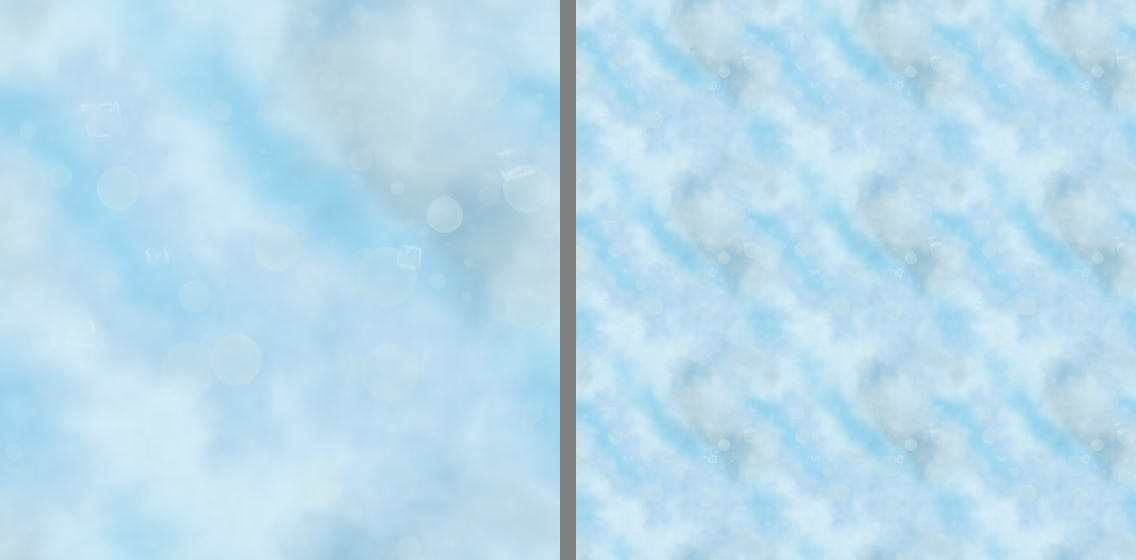
Left: one tile. Right: repeated 3 by 3.
This background is drawn by a three.js fragment shader. Its source:

```glsl
// Draws a soft pale blue sky haze with grey veils, faint bokeh discs and glassy shards; tiles on all sides.
#define SKY vec3(0.718, 0.852, 0.937)
#define LIGHT vec3(0.815, 0.918, 0.962)
#define CYAN vec3(0.600, 0.832, 0.930)
#define WARM_GREY vec3(0.722, 0.823, 0.862)
#define SLATE vec3(0.575, 0.742, 0.820)
#define BOKEH_TINT vec3(0.805, 0.895, 0.910)
#define GLOW_TINT vec3(0.850, 0.920, 0.958)
#define WARP 0.20
#define BOKEH_ALPHA 0.50
#define SHARD_ALPHA 0.42
#define MOTTLE 0.030
#define TAU 6.28319

varying vec2 vUv;

float hash(vec2 p) {
  return fract(sin(dot(p, vec2(127.1, 311.7))) * 43758.5453);
}

// Value noise that wraps after a whole number of cells
float noise(vec2 p, vec2 period, float seed) {
  vec2 cell = floor(p);
  vec2 f = p - cell;
  f = f * f * f * (f * (f * 6.0 - 15.0) + 10.0);
  vec2 a = mod(cell, period) + seed;
  vec2 b = mod(cell + 1.0, period) + seed;
  return mix(mix(hash(a), hash(vec2(b.x, a.y)), f.x),
             mix(hash(vec2(a.x, b.y)), hash(b), f.x), f.y);
}

float cloud(vec2 uv, float cells, float seed) {
  float sum = 0.0;
  float weight = 0.54;
  for (int i = 0; i < 4; i++) {
    sum += weight * noise(uv * cells, vec2(cells), seed + 17.0 * float(i));
    cells *= 2.0;
    weight *= 0.5;
  }
  return sum;
}

// Offset to one of the nine cells around a point
vec2 neighbour(int k) {
  float row = floor((float(k) + 0.5) / 3.0);
  return vec2(float(k) - 3.0 * row, row) - 1.0;
}

// Scattered discs; blur is the share of the radius that fades out
float discs(vec2 uv, float cells, float radius, float density, float blur, float seed) {
  float cover = 0.0;
  for (int k = 0; k < 9; k++) {
    vec2 cell = floor(uv * cells) + neighbour(k);
    vec2 id = mod(cell, cells) + seed;
    vec2 centre = (cell + vec2(hash(id + 3.3), hash(id + 7.7))) / cells;
    float d = length(uv - centre) / (radius * mix(0.45, 1.0, hash(id + 11.1)));
    float disc = 1.0 - smoothstep(1.0 - blur, 1.0, d);
    float rim = mix(0.8, 1.0, smoothstep(0.6, 0.95, d));
    float strength = mix(0.3, 1.0, hash(id + 19.9));
    cover = max(cover, disc * rim * strength * step(hash(id), density));
  }
  return cover;
}

// Faint rotated panes with broken bright edges and crumbs of light
float shards(vec2 uv, float cells, float seed) {
  float light = 0.0;
  float breaks = smoothstep(0.3, 0.75, noise(uv * 48.0, vec2(48.0), 5.0));
  float crumbs = smoothstep(0.5, 0.85, noise(uv * 96.0, vec2(96.0), 9.0));
  for (int k = 0; k < 9; k++) {
    vec2 cell = floor(uv * cells) + neighbour(k);
    vec2 id = mod(cell, cells) + seed;
    vec2 p = uv - (cell + vec2(hash(id + 2.1), hash(id + 5.3))) / cells;
    float angle = (hash(id + 8.9) - 0.5) * 0.9;
    p = vec2(cos(angle) * p.x - sin(angle) * p.y, sin(angle) * p.x + cos(angle) * p.y);
    p.x += p.y * 0.15;
    vec2 q = abs(p) - mix(0.016, 0.038, hash(id + 13.7)) * vec2(1.0, 0.9);
    float d = length(max(q, 0.0)) + min(max(q.x, q.y), 0.0);
    float edge = (1.0 - smoothstep(0.0008, 0.0045, abs(d))) * breaks;
    float inside = 1.0 - smoothstep(-0.004, 0.002, d);
    float dust = crumbs * breaks * (1.0 - smoothstep(-0.015, 0.02, d));
    float pane = 0.8 * edge + 0.2 * inside + 0.8 * dust;
    light = max(light, pane * step(hash(id), 0.5));
  }
  return min(light, 1.0);
}

void main() {
  vec2 uv = vUv;
  vec2 warped = uv + WARP * (vec2(cloud(uv, 3.0, 31.0), cloud(uv, 3.0, 57.0)) - 0.5);

  // Pale clouds
  float haze = cloud(warped, 4.0, 71.0);
  vec3 colour = mix(SKY, LIGHT, smoothstep(0.36, 0.70, haze));
  // Cyan bands falling to the right
  float band = 0.5 + 0.5 * cos(2.0 * TAU * (warped.x + warped.y - 0.27));
  float gaps = smoothstep(0.22, 0.62, cloud(warped, 3.0, 93.0));
  colour = mix(colour, CYAN, 0.95 * band * band * gaps);
  // Grey veil, steeper on its left side
  float spine = 0.76 - 0.13 * sin(TAU * (warped.y - 0.68));
  float across = fract(warped.x - spine + 0.5) - 0.5;
  float spread = mix(0.07, 0.15, smoothstep(-0.08, 0.08, across));
  float veil = exp(-across * across / (spread * spread));
  veil *= smoothstep(0.12, 0.7, 0.5 + 0.5 * cos(TAU * (warped.y - 0.68)));
  veil = max(veil, 0.75 * smoothstep(0.55, 0.78, cloud(warped, 3.0, 127.0)));
  float depth = smoothstep(0.12, -0.08, across + 0.4 * (haze - 0.5));
  colour = mix(colour, mix(WARM_GREY, SLATE, depth), 0.92 * veil);

  // Blurred glows and bokeh of three sizes
  colour = mix(colour, GLOW_TINT, 0.42 * discs(uv, 8.0, 0.075, 0.55, 1.0, 151.0));
  float bokeh = discs(uv, 5.0, 0.056, 0.5, 0.08, 173.0);
  bokeh = max(bokeh, 0.6 * discs(uv, 12.0, 0.026, 0.35, 0.16, 191.0));
  bokeh = max(bokeh, 0.6 * discs(uv, 28.0, 0.011, 0.25, 0.4, 211.0));
  colour = mix(colour, BOKEH_TINT, BOKEH_ALPHA * bokeh);
  // Glassy shards, then dappling at two scales that is strongest in red
  colour = mix(colour, vec3(0.9, 0.96, 0.98), SHARD_ALPHA * shards(uv, 4.0, 233.0));
  float dapple = 2.0 * cloud(uv, 10.0, 241.0) + cloud(uv, 32.0, 251.0) - 1.5;
  colour += MOTTLE * dapple * vec3(1.2, 0.8, 0.5);
  gl_FragColor = vec4(colour, 1.0);
}
```
